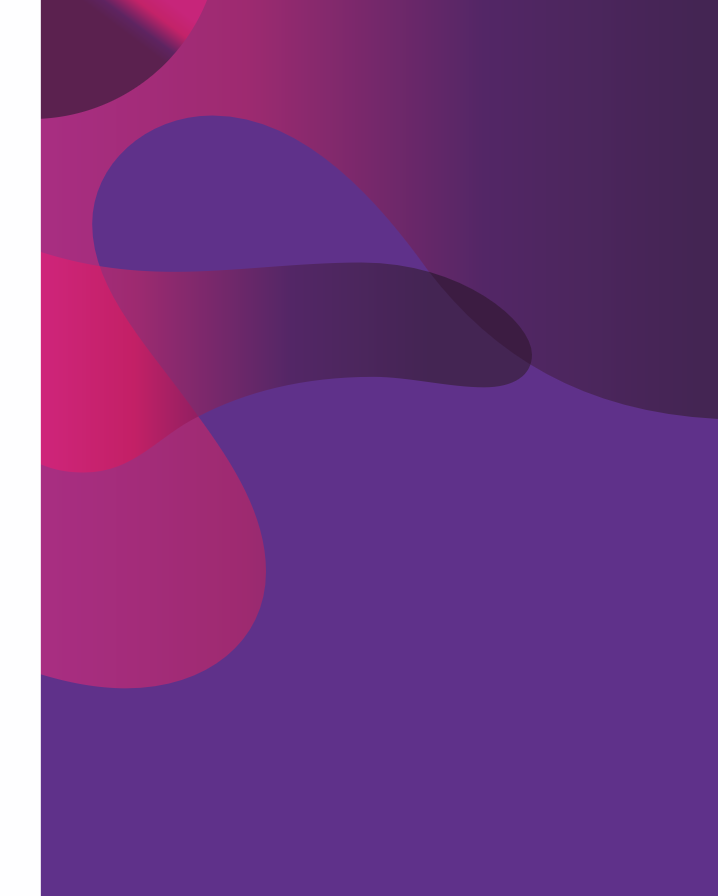
Write a WebGL 1 fragment shader that draws this background.

```glsl
precision highp float;
// Overlapping fluid shapes with horizontal colour ramps on a violet panel,
// beside a white margin. Outlines are cubic curves walked as short segments,
// giving a signed distance (nearest segment + crossing parity) for soft edges.

uniform vec2 u_resolution;

#define CANVAS_HEIGHT 7.68
#define CURVE_STEPS 16
#define PANEL_LEFT 0.35
#define DISC_CENTER vec2(0.27, -0.60)
#define DISC_RADIUS 1.62
#define DISC_AXIS vec2(0.6, -0.8)
#define VIOLET vec3(0.373, 0.192, 0.541)
#define MAGENTA vec3(0.66, 0.18, 0.51)
#define BERRY vec3(0.62, 0.165, 0.44)
#define PLUM vec3(0.325, 0.15, 0.40)
#define NIGHT vec3(0.265, 0.145, 0.325)

// Path state: sample point, pen position, nearest distance, outside sign
vec2 point, pen;
float nearest, side;

void moveTo(vec2 start) {
  pen = start;
  nearest = 100.0;
  side = 1.0;
}

void lineTo(vec2 end) {
  vec2 edge = end - pen, rel = point - pen;
  float along = clamp(dot(rel, edge) / dot(edge, edge), 0.0, 1.0);
  nearest = min(nearest, length(rel - edge * along));
  if ((pen.y > point.y) != (end.y > point.y) && rel.x < edge.x * rel.y / edge.y) side = -side;
  pen = end;
}

void curveTo(vec2 c1, vec2 c2, vec2 end) {
  vec2 start = pen;
  for (int i = 1; i <= CURVE_STEPS; i++) {
    float t = float(i) / float(CURVE_STEPS), s = 1.0 - t;
    lineTo(s * s * s * start + 3.0 * s * t * (s * c1 + t * c2) + t * t * t * end);
  }
}

// Large wave: the upper right field and the lobe at lower left
float waveDistance() {
  moveTo(vec2(6.14, 3.59));
  curveTo(vec2(5.00, 3.53), vec2(4.23, 3.05), vec2(3.67, 2.32));
  curveTo(vec2(3.27, 1.76), vec2(2.62, 0.99), vec2(1.82, 0.99));
  curveTo(vec2(1.25, 0.99), vec2(0.79, 1.41), vec2(0.79, 1.92));
  curveTo(vec2(0.79, 2.50), vec2(1.30, 3.00), vec2(1.70, 3.57));
  curveTo(vec2(2.00, 3.98), vec2(2.28, 4.42), vec2(2.28, 4.90));
  curveTo(vec2(2.28, 5.50), vec2(1.77, 5.90), vec2(1.08, 5.90));
  curveTo(vec2(0.83, 5.90), vec2(0.58, 5.85), vec2(0.35, 5.78));
  lineTo(vec2(-1.0, 5.4));
  lineTo(vec2(-1.0, -1.0));
  lineTo(vec2(9.0, -1.0));
  lineTo(vec2(9.0, 3.7));
  lineTo(vec2(6.14, 3.59));
  return side * nearest;
}

// Tongue reaching in from the left margin
float tongueDistance() {
  moveTo(vec2(0.35, 2.16));
  curveTo(vec2(0.70, 2.27), vec2(1.05, 2.33), vec2(1.50, 2.33));
  curveTo(vec2(2.00, 2.33), vec2(2.55, 2.25), vec2(3.10, 2.25));
  curveTo(vec2(3.95, 2.25), vec2(4.56, 2.75), vec2(4.56, 3.04));
  curveTo(vec2(4.56, 3.22), vec2(4.40, 3.32), vec2(4.15, 3.32));
  curveTo(vec2(3.85, 3.32), vec2(3.50, 3.23), vec2(3.20, 3.23));
  curveTo(vec2(2.60, 3.23), vec2(2.10, 3.36), vec2(1.70, 3.57));
  curveTo(vec2(1.35, 3.74), vec2(1.15, 4.05), vec2(0.72, 4.05));
  curveTo(vec2(0.58, 4.05), vec2(0.47, 4.03), vec2(0.35, 3.98));
  lineTo(vec2(-1.0, 3.5));
  lineTo(vec2(-1.0, 1.8));
  lineTo(vec2(0.35, 2.16));
  return side * nearest;
}

// Four-colour linear ramp with ascending stops
vec3 ramp(float x, vec4 stops, vec3 a, vec3 b, vec3 c, vec3 d) {
  vec3 t = clamp((x - stops.xyz) / (stops.yzw - stops.xyz), 0.0, 1.0);
  return mix(mix(mix(a, b, t.x), c, t.y), d, t.z);
}

float coverage(float dist, float pixel) {
  return clamp(0.5 - dist / pixel, 0.0, 1.0);
}

void main() {
  // Canvas units, measured down from the top edge
  float pixel = CANVAS_HEIGHT / u_resolution.y;
  point = gl_FragCoord.xy * pixel;
  point.y = CANVAS_HEIGHT - point.y;

  float wave = coverage(waveDistance(), pixel);
  float tongue = coverage(tongueDistance(), pixel);
  float disc = coverage(length(point - DISC_CENTER) - DISC_RADIUS, pixel);

  // Colour ramps; the tongue deepens where it crosses the wave
  vec4 tongueStops = vec4(0.35, 1.15, 2.5, 3.7);
  vec3 waveColor = ramp(point.x, vec4(0.35, 2.1, 4.15, 6.0), MAGENTA, BERRY, PLUM, NIGHT);
  vec3 tongueColor = ramp(point.x, tongueStops, MAGENTA, BERRY, PLUM, NIGHT);
  vec3 crossColor = ramp(point.x, tongueStops, vec3(0.81, 0.145, 0.48),
    vec3(0.765, 0.125, 0.40), vec3(0.29, 0.12, 0.36), vec3(0.235, 0.11, 0.26));
  vec3 discColor = ramp(dot(point, DISC_AXIS), vec4(0.42, 0.53, 0.70, 0.86),
    vec3(0.355, 0.13, 0.31), vec3(0.37, 0.14, 0.38), vec3(0.765, 0.135, 0.41), vec3(0.78, 0.145, 0.48));

  // Layers from back to front
  vec3 color = mix(VIOLET, waveColor, wave);
  color = mix(color, mix(tongueColor, crossColor, wave), tongue);
  color = mix(color, discColor, disc);
  color = mix(color, vec3(0.995, 0.995, 1.0), coverage(point.x - PANEL_LEFT, pixel));
  gl_FragColor = vec4(color, 1.0);
}
```
